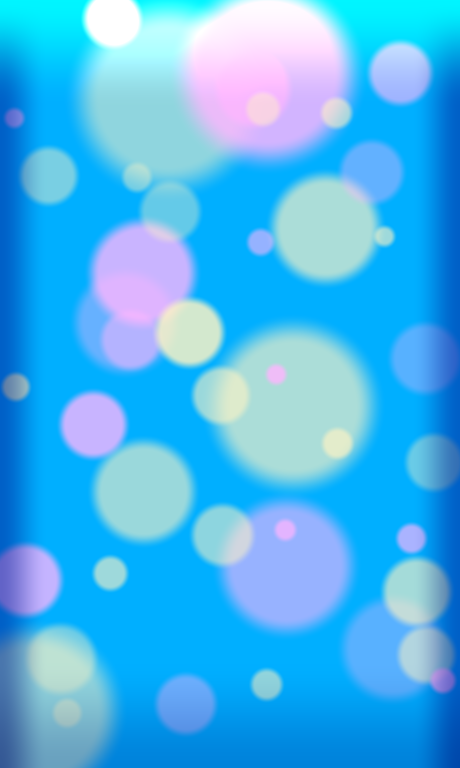
Reproduce this background procedurally as a WebGL 2 fragment shader.

```glsl
#version 300 es
precision highp float;
// Soft translucent bubbles on a bright blue ground with a cyan top glow and shaded sides.

uniform vec2 u_resolution;
out vec4 fragColor;

// Colours
const vec3 SKY_BLUE = vec3(0.0, 0.685, 1.0);
const vec3 PINK = vec3(1.0, 0.71, 1.0);
const vec3 CREAM = vec3(1.0, 0.955, 0.77);
const float CREAM_SHARE = 0.56;
const vec2 OPACITY_RANGE = vec2(0.34, 0.84);

// Bubble layers: grid of columns and rows, radius range in canvas heights
const ivec2 LARGE_GRID = ivec2(2, 5);
const ivec2 MEDIUM_GRID = ivec2(3, 6);
const ivec2 SMALL_GRID = ivec2(3, 5);
const vec2 LARGE_RADIUS = vec2(0.064, 0.115);
const vec2 MEDIUM_RADIUS = vec2(0.036, 0.048);
const vec2 SMALL_RADIUS = vec2(0.012, 0.023);
const float JITTER = 0.84;

// Edge softness grows with the square of the radius
const float BASE_BLUR = 0.004;
const float BLUR_GROWTH = 1.6;

// Light and shade along the borders
const float GLOW_START = 0.86;
const float GLOW_GAIN = 0.4;
const float SIDE_WIDTH = 0.062;
const vec3 SIDE_SHADE = vec3(0.5, 0.55, 0.78);
const float FLOOR_HEIGHT = 0.14;
const vec3 FLOOR_SHADE = vec3(0.72, 0.75, 0.86);

float hash(vec2 v) {
    return fract(sin(dot(v, vec2(127.1, 311.7))) * 43758.5);
}

// Blends one jittered grid of bubbles over the given colour
vec3 scatterBubbles(vec3 color, vec2 p, float aspect, ivec2 grid, vec2 radii, float seed) {
    for (int i = 0; i < grid.x * grid.y; i++) {
        float id = float(i);
        vec2 cell = vec2(float(i % grid.x), float(i / grid.x));
        vec2 jitter = vec2(hash(vec2(id, seed)), hash(vec2(id, seed + 1.0))) - 0.5;
        vec2 center = (cell + 0.5 + JITTER * jitter) / vec2(grid) * vec2(aspect, 1.0);

        float sizePick = hash(vec2(id, seed + 2.0));
        float radius = mix(radii.x, radii.y, sizePick * sizePick);
        float blur = BASE_BLUR + BLUR_GROWTH * radius * radius;
        float disc = 1.0 - smoothstep(-blur, blur, length(p - center) - radius);

        // Golden-ratio steps keep the two tints evenly mixed
        float tintPick = fract(id * 0.618 + seed * 0.37);
        vec3 tint = tintPick < CREAM_SHARE ? CREAM : PINK;
        float opacity = mix(OPACITY_RANGE.x, OPACITY_RANGE.y, hash(vec2(id, seed + 3.0)));
        color = mix(color, tint, disc * opacity);
    }
    return color;
}

void main() {
    vec2 p = gl_FragCoord.xy / u_resolution.y;
    float aspect = u_resolution.x / u_resolution.y;

    // Bubbles, from large to small
    vec3 color = SKY_BLUE;
    color = scatterBubbles(color, p, aspect, LARGE_GRID, LARGE_RADIUS, 3.0);
    color = scatterBubbles(color, p, aspect, MEDIUM_GRID, MEDIUM_RADIUS, 11.0);
    color = scatterBubbles(color, p, aspect, SMALL_GRID, SMALL_RADIUS, 23.0);

    // Glow at the top
    float glow = smoothstep(GLOW_START, 1.0, p.y);
    color = min(color * (1.0 + GLOW_GAIN * glow), 1.0);

    // Shade at the sides and the bottom
    float sideDistance = min(p.x, aspect - p.x);
    float side = 1.0 - smoothstep(0.0, SIDE_WIDTH, sideDistance);
    float ground = 1.0 - smoothstep(0.0, FLOOR_HEIGHT, p.y);
    color *= mix(vec3(1.0), SIDE_SHADE, side * (1.0 - glow));
    color *= mix(vec3(1.0), FLOOR_SHADE, ground);

    fragColor = vec4(color, 1.0);
}
```
